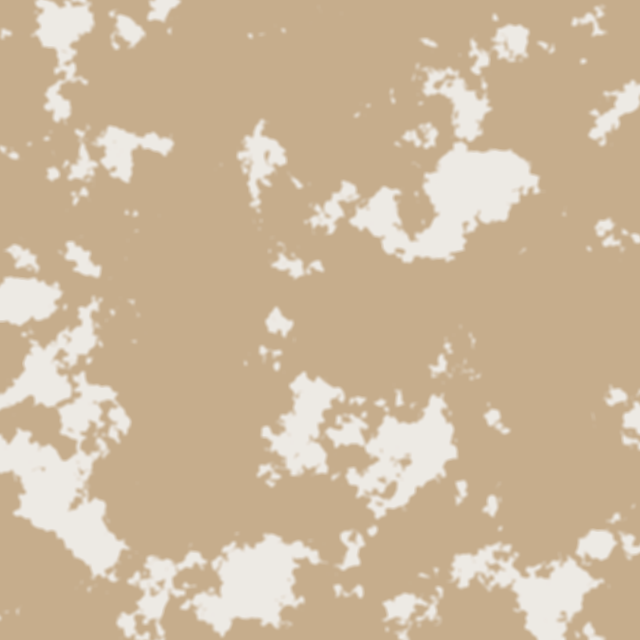
This texture is drawn by a WebGL 2 fragment shader. Its source:

```glsl
#version 300 es
precision highp float;
precision highp int;
// Ragged cream patches and stray flecks scattered over a flat tan ground.
// Fractal gradient noise is cut at a fixed level; a small grid of samples
// averages the cut, which rounds the edges and fades the tiniest flecks.

#define GROUND_COLOR vec3(0.776, 0.678, 0.549)
#define PATCH_COLOR  vec3(0.930, 0.916, 0.894)
#define BASE_FREQ    5.0     // coarse noise cells across the canvas
#define OCTAVES      5
#define LACUNARITY   2.1
#define GAIN         0.65    // raggedness of the outlines
#define PATCH_LEVEL  0.28    // higher leaves fewer patches
#define LEVEL_SOFT   0.05    // half width of the cut, in noise values
#define BLUR_STEP    0.0022  // sample spacing, in canvas units
#define SEED         17u

uniform vec2 u_resolution;
out vec4 fragColor;

// Integer hash of a lattice cell, giving a random unit gradient.
vec2 cellGradient(ivec2 cell, uint layer) {
    uvec2 c = uvec2(cell);
    uint h = c.x * 1597u + c.y * 51749u + (layer + SEED) * 7919u;
    h = (h ^ (h >> 16)) * 0x7feb352du;
    h = (h ^ (h >> 15)) * 0x846ca68bu;
    h ^= h >> 16;
    float angle = float(h >> 8) / 16777216.0 * 6.28319;
    return vec2(cos(angle), sin(angle));
}

float gradientNoise(vec2 p, uint layer) {
    ivec2 cell = ivec2(floor(p));
    vec2 f = fract(p);
    vec2 fade = f * f * f * (f * (f * 6.0 - 15.0) + 10.0);
    float a = dot(cellGradient(cell, layer), f);
    float b = dot(cellGradient(cell + ivec2(1, 0), layer), f - vec2(1, 0));
    float c = dot(cellGradient(cell + ivec2(0, 1), layer), f - vec2(0, 1));
    float d = dot(cellGradient(cell + ivec2(1, 1), layer), f - vec2(1, 1));
    return mix(mix(a, b, fade.x), mix(c, d, fade.x), fade.y);
}

// Each octave is turned, so that the lattices never line up.
float fractalNoise(vec2 p) {
    const mat2 turn = mat2(0.8, 0.6, -0.6, 0.8);
    float sum = 0.0;
    float amplitude = 1.0;
    p *= BASE_FREQ;
    for (int i = 0; i < OCTAVES; i++) {
        sum += amplitude * gradientNoise(p, uint(i));
        p = turn * p * LACUNARITY + vec2(3.7, 8.3);
        amplitude *= GAIN;
    }
    return sum;
}

float patchMask(vec2 p) {
    return smoothstep(PATCH_LEVEL - LEVEL_SOFT, PATCH_LEVEL + LEVEL_SOFT,
                      fractalNoise(p));
}

void main() {
    vec2 uv = gl_FragCoord.xy / min(u_resolution.x, u_resolution.y);

    // Average the cut over a 3 by 3 neighbourhood.
    float coverage = 0.0;
    for (int y = -1; y <= 1; y++) {
        for (int x = -1; x <= 1; x++) {
            coverage += patchMask(uv + vec2(x, y) * BLUR_STEP);
        }
    }
    coverage /= 9.0;

    fragColor = vec4(mix(GROUND_COLOR, PATCH_COLOR, coverage), 1.0);
}
```
